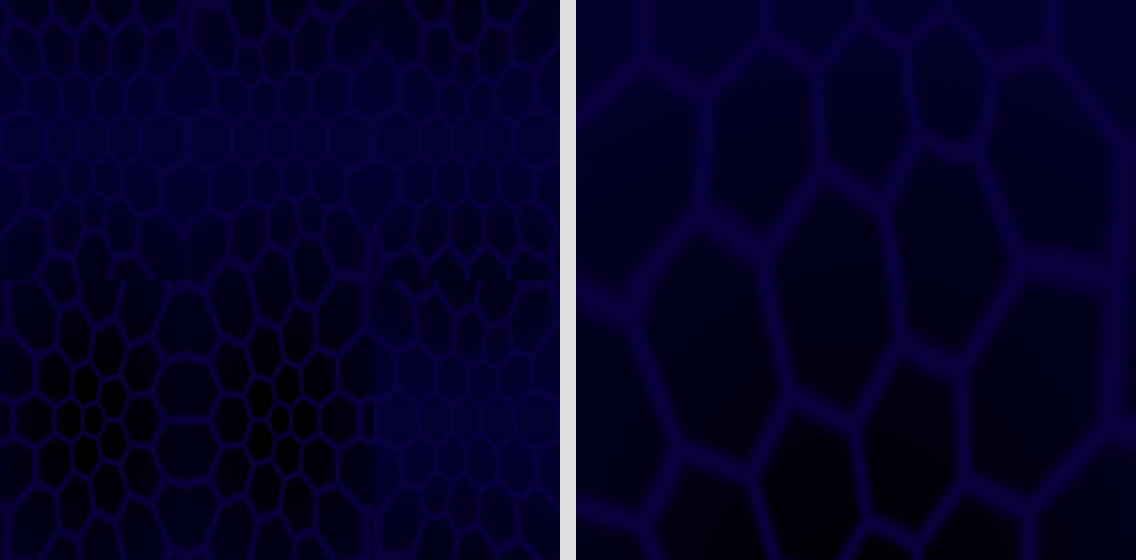
Left: the whole. Right: its middle third, enlarged.
Reproduce this texture procedurally as a three.js fragment shader.

```glsl
// Glowing honeycomb on a sphere, unfolded into a 3 x 2 sheet of cube faces.
#define FREQUENCY 4.0
#define LINE_REACH 0.034
#define LINE_STRENGTH 0.95
#define LINE_COLOR vec3(0.042, 0.0, 0.25)
#define EQUATOR_COLOR vec3(0.003, 0.0, 0.18)
#define ICOSA_EDGE 1.0515

varying vec2 vUv;

// Direction seen through a sheet position: four sides and two poles.
vec3 cubeDirection(vec2 uv) {
  vec2 sheet = uv * vec2(3.0, 2.0);
  vec2 tile = min(floor(sheet), vec2(2.0, 1.0));
  vec2 p = (sheet - tile) * 2.0 - 1.0;
  if (tile.y > 0.5) {
    if (tile.x < 0.5) return normalize(vec3(1.0, p.y, p.x));
    if (tile.x < 1.5) return normalize(vec3(p.x, p.y, -1.0));
    return normalize(vec3(-1.0, p.y, -p.x));
  }
  if (tile.x < 0.5) return normalize(vec3(p.x, 1.0, p.y));
  if (tile.x < 1.5) return normalize(vec3(p.x, -1.0, p.y));
  return normalize(vec3(-p.x, p.y, 1.0));
}

// Corners of an icosahedron: a zigzag ring of ten, then both poles.
vec3 icosaCorner(int i) {
  float n = float(i);
  float side = mod(n, 2.0) * 2.0 - 1.0;
  if (i > 9) return vec3(0.0, side, 0.0);
  float azimuth = radians(36.0 * n);
  return vec3(2.0 * cos(azimuth), side, 2.0 * sin(azimuth)) / sqrt(5.0);
}

// Distance to the nearest cell wall, measured on the icosahedron face.
float wallDistance(vec3 dir) {
  // The three nearest corners span the face that is hit.
  vec3 a = vec3(0.0), b = vec3(0.0), c = vec3(0.0);
  vec3 best = vec3(-2.0);
  for (int i = 0; i < 12; i++) {
    vec3 corner = icosaCorner(i);
    float d = dot(dir, corner);
    if (d > best.x) {
      c = b; b = a; a = corner;
      best = vec3(d, best.xy);
    } else if (d > best.y) {
      c = b; b = corner;
      best = vec3(best.x, d, best.y);
    } else if (d > best.z) {
      c = corner;
      best.z = d;
    }
  }

  // Barycentric position in the face, then in one small triangle.
  vec3 bary = vec3(dot(dir, cross(b, c)), dot(dir, cross(c, a)), dot(dir, cross(a, b)));
  bary = max(bary / dot(bary, vec3(1.0)), 0.0);
  vec3 f = fract(bary * FREQUENCY);
  if (dot(f, vec3(1.0)) > 1.5) f = 1.0 - f;

  // Walls lie where the two nearest lattice points are equally far.
  float high = max(f.x, max(f.y, f.z));
  float low = min(f.x, min(f.y, f.z));
  float middle = f.x + f.y + f.z - high - low;
  return (high - middle) * 0.5 * ICOSA_EDGE / FREQUENCY;
}

void main() {
  vec3 dir = cubeDirection(vUv);

  // Blue at the equator, black at the poles.
  vec3 color = EQUATOR_COLOR * (1.0 - dir.y * dir.y);

  // Soft violet walls.
  float wall = 1.0 - smoothstep(0.0, LINE_REACH, wallDistance(dir));
  color = mix(color, LINE_COLOR, wall * LINE_STRENGTH);

  gl_FragColor = vec4(color, 1.0);
}
```
